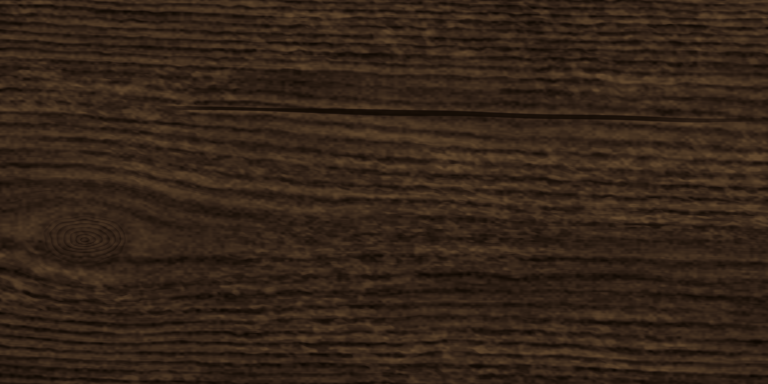
Give the GLSL for this texture, as a WebGL 2 fragment shader.

```glsl
#version 300 es
precision highp float;
// Dark weathered timber: long wavy growth rings, rough fibres, a knot and a drying crack.

uniform vec2 u_resolution;
out vec4 outColor;

const vec3 DARK = vec3(0.11, 0.07, 0.04);
const vec3 MID = vec3(0.19, 0.13, 0.09);
const vec3 LIGHT = vec3(0.34, 0.25, 0.16);
const float BASE_TONE = 0.182;      // tones are measured on the red channel
const float RING_CONTRAST = 0.105;
const float STREAK_CONTRAST = 0.13;
const float CHIP_CONTRAST = 0.10;
const float SPECKLE_CONTRAST = 0.075;
const float HEART = 0.42;           // height where the rings are widest
const float RING_DENSITY = 14.0;
const float RING_TIGHTENING = 30.0;
const vec2 KNOT_CENTER = vec2(0.22, 0.375);
const vec2 KNOT_RADIUS = vec2(0.125, 0.07);

float hash(vec2 p) {
  return fract(sin(dot(p, vec2(127.1, 311.7))) * 43758.5453);
}

float noise(vec2 p) {
  vec2 i = floor(p), f = fract(p);
  f = f * f * (3.0 - 2.0 * f);
  return mix(mix(hash(i), hash(i + vec2(1, 0)), f.x),
             mix(hash(i + vec2(0, 1)), hash(i + vec2(1, 1)), f.x), f.y);
}

float fbm(vec2 p) {
  float sum = 0.0, amp = 0.5;
  for (int i = 0; i < 4; i++) {
    sum += amp * noise(p);
    p = p * 2.03 + 17.3;
    amp *= 0.5;
  }
  return sum / 0.9375;
}

float bell(float x, float width) {
  return exp(-x * x / (width * width));
}

// Height across the grain after bending, sloping and bulging around the knot
float grainHeight(vec2 p) {
  vec2 d = p - KNOT_CENTER;
  float bulge = 0.72 * bell(d.x, 0.27) * bell(d.y, 0.17);
  float v = p.y - d.y * bulge;
  v += p.x * (0.018 + 0.04 * bell(p.y - 0.54, 0.19));
  v += 0.035 * (noise(p * vec2(1.6, 3.0) + 4.0) - 0.5);
  v += 0.010 * (noise(p * vec2(6.0, 11.0)) - 0.5);
  return v + 0.006 * (noise(p * vec2(32.0, 60.0)) - 0.5);
}

// Sharp lower edge and slow fade upwards, zero at both ends of each ring
float ringProfile(float phase) {
  float f = fract(phase);
  return smoothstep(0.0, 0.28, f) * (1.0 - smoothstep(0.5, 1.0, f));
}

float ringTone(vec2 p, float v) {
  float s = v - HEART;
  float phase = RING_DENSITY * s + RING_TIGHTENING * s * abs(s);
  float id = floor(phase);
  float vary = noise(vec2(p.x * 3.0, id * 7.3));
  float strength = 0.45 + 0.5 * hash(vec2(id, 3.0)) + 0.5 * vary;
  float plain = 1.0 - 0.5 * bell(s, 0.07);
  return RING_CONTRAST * plain * (ringProfile(phase) * strength - 0.5);
}

float knotTone(vec2 q, float radius) {
  float rings = ringProfile(radius * 6.5 + 0.5 * noise(q * 4.0));
  float split = bell(q.x + 0.15 * (noise(vec2(q.y * 5.0, 2.0)) - 0.5), 0.05);
  return 0.05 * (rings - 0.75) - 0.03 * split * (1.0 - smoothstep(0.3, 0.7, radius));
}

float crackMask(vec2 p) {
  float path = 0.722 - 0.024 * (p.x - 0.45) + 0.008 * (noise(vec2(p.x * 5.0, 9.0)) - 0.5);
  float width = 0.0015 + 0.004 * noise(vec2(p.x * 3.0, 21.0));
  float reach = smoothstep(0.38, 0.55, p.x) * (1.0 - 0.5 * smoothstep(1.6, 2.0, p.x));
  return reach * (1.0 - smoothstep(width, width + 0.005, abs(p.y - path)));
}

vec3 woodColor(float tone) {
  vec3 c = mix(DARK, MID, clamp((tone - DARK.r) / (MID.r - DARK.r), -0.7, 1.0));
  return mix(c, LIGHT, clamp((tone - MID.r) / (LIGHT.r - MID.r), 0.0, 1.25));
}

void main() {
  vec2 p = gl_FragCoord.xy / u_resolution.y;
  float v = grainHeight(p);

  // Rings, replaced by concentric ones inside the knot
  vec2 q = (p - KNOT_CENTER) / KNOT_RADIUS;
  float radius = length(q) + 0.2 * (noise(q * 2.0 + 8.0) - 0.5);
  float inKnot = 1.0 - smoothstep(0.8, 1.05, radius);
  float tone = BASE_TONE + mix(ringTone(p, v), knotTone(q, radius), inKnot);
  tone += 0.05 * bell(radius - 1.25, 0.16) * noise(q * 3.0) - 0.035 * bell(radius - 1.0, 0.09);

  // Broad light and dark areas
  tone += 0.025 * bell(p.y - 0.62, 0.17) - 0.012 * (1.0 - smoothstep(0.0, 0.35, p.y));
  tone += 0.05 * (fbm(p * vec2(1.5, 3.5) + 31.0) - 0.5);

  // Fibres along the grain, torn chips and fine speckle
  tone += STREAK_CONTRAST * (fbm(vec2(p.x * 5.0, v * 75.0)) - 0.5);
  vec2 sheared = vec2(p.x + 0.5 * p.y, v);
  float rough = 0.25 + 0.75 * smoothstep(0.3, 0.7, noise(p * vec2(2.5, 9.0) + 13.0));
  float chips = noise(sheared * vec2(34.0, 105.0)) * 0.6 + noise(sheared * vec2(75.0, 120.0)) * 0.4;
  tone += CHIP_CONTRAST * rough * (smoothstep(0.35, 0.85, chips) - 0.2) * (1.0 - 0.7 * inKnot);
  tone += SPECKLE_CONTRAST * (noise(p * vec2(95.0, 140.0)) - 0.5);

  tone = mix(tone, 0.06, 0.85 * crackMask(p));
  outColor = vec4(woodColor(tone), 1.0);
}
```
